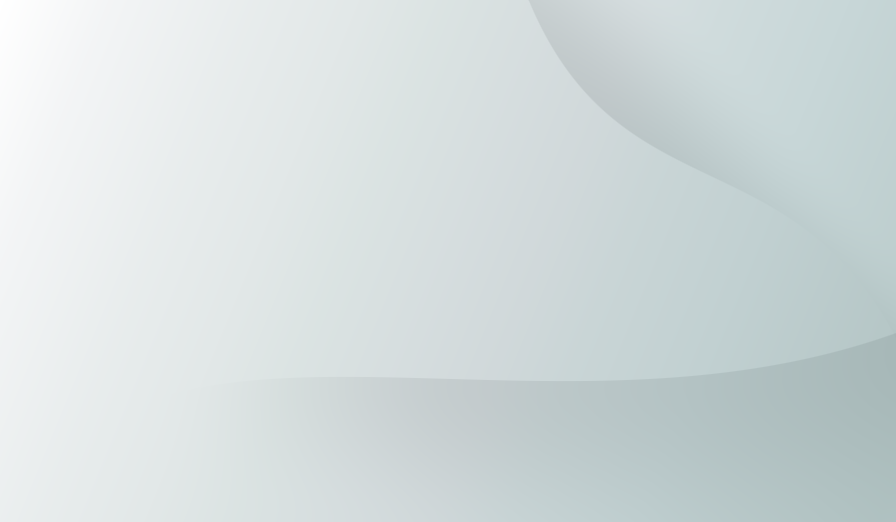
This background is drawn by a Shadertoy shader. Its source:

```glsl
// Pale silver-teal gradient with two softly shaded, curved paper-like folds.

const int STOPS = 10;

// Cubic Bezier value in one dimension
float bezier(float a, float b, float c, float d, float t) {
    float s = 1.0 - t;
    return s * s * s * a + 3.0 * s * s * t * b + 3.0 * s * t * t * c + t * t * t * d;
}

// Height of a left-to-right Bezier curve at x, found by bisection
float curveHeight(float x, vec2 a, vec2 b, vec2 c, vec2 d) {
    float low = 0.0, high = 1.0;
    for (int i = 0; i < 20; i++) {
        float mid = 0.5 * (low + high);
        if (bezier(a.x, b.x, c.x, d.x, mid) < x) low = mid;
        else high = mid;
    }
    return bezier(a.y, b.y, c.y, d.y, 0.5 * (low + high));
}

// Antialiased mask, one where the signed height is positive
float softMask(float height) {
    float width = max(fwidth(height), 1e-5);
    return clamp(height / width + 0.5, 0.0, 1.0);
}

// Multi-stop gradient from white to grey teal
vec3 backdrop(float s) {
    float places[STOPS] = float[](0.0, 0.12, 0.28, 0.40, 0.50, 0.61, 0.72, 0.81, 0.95, 1.22);
    vec3 tones[STOPS] = vec3[](
        vec3(1.0), vec3(0.953, 0.959, 0.963), vec3(0.910, 0.927, 0.928),
        vec3(0.885, 0.908, 0.908), vec3(0.857, 0.890, 0.887), vec3(0.838, 0.868, 0.873),
        vec3(0.816, 0.848, 0.855), vec3(0.788, 0.835, 0.839), vec3(0.757, 0.816, 0.820),
        vec3(0.695, 0.764, 0.763));
    vec3 color = tones[0];
    for (int i = 1; i < STOPS; i++) {
        float blend = clamp((s - places[i - 1]) / (places[i] - places[i - 1]), 0.0, 1.0);
        color = mix(color, tones[i], blend);
    }
    return color;
}

// Upper right fold: dark along its left rim, lighter towards the corner
float upperFold(vec2 p) {
    float edge = curveHeight(p.x, vec2(0.590, 0.0), vec2(0.690, 0.413),
                             vec2(0.880, 0.258), vec2(1.0, 0.647));
    float across = dot(p, vec2(0.75, -0.385));
    float shade = mix(-0.075, 0.025, smoothstep(0.40, 0.57, across));
    return shade * softMask(edge - p.y);
}

// Lower fold: shadow below a wave, fading downwards and to the left
float lowerFold(vec2 p) {
    float edge = curveHeight(p.x, vec2(0.182, 0.759), vec2(0.391, 0.656),
                             vec2(0.703, 0.821), vec2(1.0, 0.638));
    float depth = p.y - edge;
    float reach = mix(0.20, 0.45, p.x);
    float fade = 1.0 - smoothstep(0.0, reach, depth);
    return -0.055 * fade * smoothstep(0.17, 0.52, p.x) * softMask(depth);
}

void mainImage(out vec4 fragColor, in vec2 fragCoord) {
    // Canvas units with the vertical axis running down from the top
    vec2 p = fragCoord / iResolution.xy;
    p.y = 1.0 - p.y;

    vec3 color = backdrop(p.x + 0.24 * p.y);
    color += upperFold(p) + lowerFold(p);
    fragColor = vec4(clamp(color, 0.0, 1.0), 1.0);
}
```
